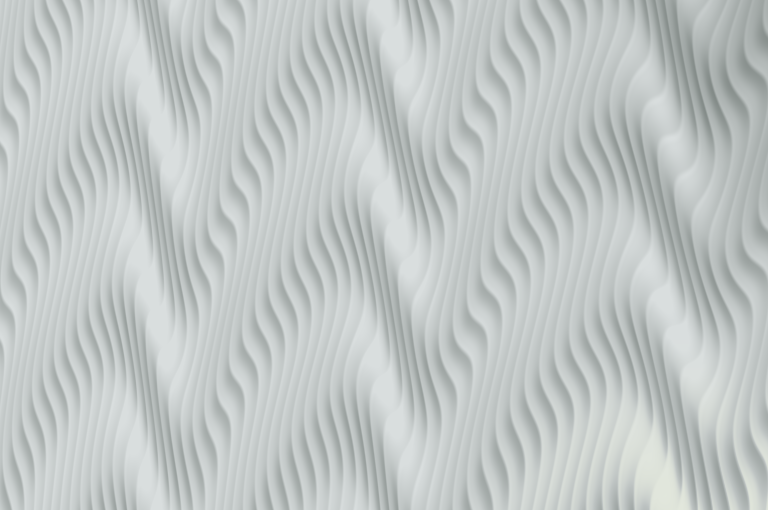
Write a WebGL 2 fragment shader that draws this pattern.

```glsl
#version 300 es
precision highp float;
uniform vec2 u_resolution;
out vec4 outColor;

const float TAU = 6.2831853;

// Soft sawtooth fin: lit left edge, shaded hollow at the right.
float finShade(float u, float blur) {
  float f = fract(u);
  float soft = clamp(1.5 * blur, 0.18, 0.45);
  return smoothstep(0.15, 0.85, f) * (1.0 - smoothstep(1.0 - soft, 1.0, f));
}

// Thin bright rim along each fin edge.
float finRim(float u, float blur) {
  float d = abs(fract(u + 0.5) - 0.5);
  return 1.0 - smoothstep(0.0, 0.13 + blur, d);
}

void main() {
  vec2 p = gl_FragCoord.xy / u_resolution.x;
  float height = u_resolution.y / u_resolution.x;

  // Columns widen toward the right.
  float s = p.x - 0.143;
  float t = 3.556 * s - 0.744 * s * s;
  t += 0.01 * sin(9.0 * p.y + 4.0 * p.x);

  // Zigzag ridges: quick descent, slow rise, stacked and drifting by column.
  float theta = TAU * t;
  float bend = theta + 0.5 * (1.0 - cos(theta));
  float phase = (height - p.y) / 0.25 + 0.46 * cos(bend) + 0.46 * t - 0.18;
  float phaseSlope = 0.46 - 0.46 * TAU * sin(bend) * (1.0 + 0.5 * sin(theta));

  // Fins sway with the ridges and straighten near the lower edge.
  float sway = 0.74 * (1.0 - 0.4 * smoothstep(0.2, 0.0, p.y));
  float lean = cos(TAU * phase);
  float u = 19.0 * t - sway * sin(TAU * phase);
  float density = 1.0 - sway * TAU * phaseSlope * lean / 19.0;
  float blur = fwidth(u);

  // Broad light over the folds.
  float light = 0.85 - 0.27 * (density - 1.0) - 0.14 * lean;
  light += 0.06 * sin(TAU * phase + 0.6);

  // Fin relief, deepest where the fins lean away from the light.
  float relief = 0.14 + 0.42 * smoothstep(-0.5, 1.0, lean);
  relief *= mix(1.0, 0.6, smoothstep(1.2, 1.8, density));
  light -= relief * finShade(u, blur);
  light += 0.07 * finRim(u, blur);

  // Dimmer upper right corner, paler left side.
  light -= 0.42 * smoothstep(0.65, 1.05, p.x) * smoothstep(0.1, 0.65, p.y);
  light += 0.05 * smoothstep(0.6, 0.1, p.x);
  light = clamp(light, -0.25, 1.08);
  vec3 color = mix(vec3(0.55, 0.58, 0.57), vec3(0.83, 0.85, 0.85), light);

  // Warm glints on the fins at lower right.
  float glint = smoothstep(0.55, 0.9, p.x) * smoothstep(0.24, 0.0, p.y);
  glint *= smoothstep(0.65, 1.0, light);
  color = mix(color, vec3(0.9, 0.92, 0.86), 0.7 * glint);

  outColor = vec4(color, 1.0);
}
```
